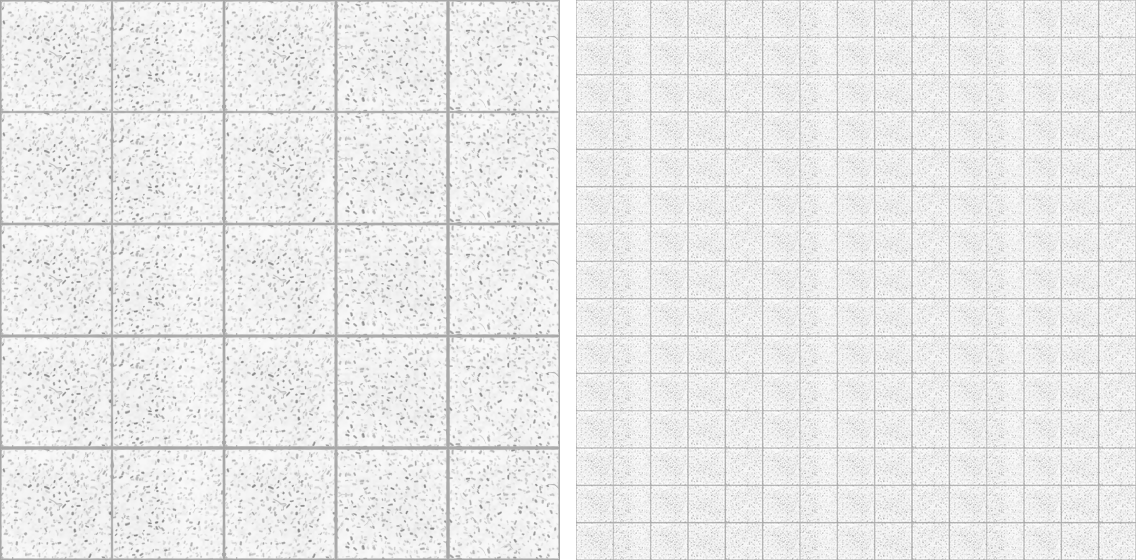
Left: one tile. Right: repeated 3 by 3.
This texture is drawn by a WebGL 2 fragment shader. Its source:

```glsl
#version 300 es
precision highp float;
precision highp int;

uniform vec2 u_resolution;
out vec4 fragColor;

// Integer hash giving three values from 0 to 1
vec3 hash3(uvec3 v) {
    v = v * 1664525u + 1013904223u;
    v += v.yzx * v.zxy;
    v ^= v >> 16u;
    v += v.yzx * v.zxy;
    return vec3(v >> 8u) / 16777216.0;
}

// Whole number wrapped into a period; the half step guards against rounding
vec2 wrapCell(vec2 cell, vec2 period) {
    return floor(mod(cell + 0.5, period));
}

// Hash of a lattice cell; rows of tiles repeat, and column 2 reuses column 0
vec3 cellHash(vec2 cell, float perTile, uint seed) {
    cell = wrapCell(cell, vec2(5.0, 1.0) * perTile);
    if (floor((cell.x + 0.5) / perTile) == 2.0) cell.x -= 2.0 * perTile;
    return hash3(uvec3(uvec2(cell), seed));
}

// Smooth value noise that wraps around the canvas
float wrapNoise(vec2 p, float perTile, uint seed) {
    p *= perTile;
    vec2 i = floor(p), f = fract(p);
    f = f * f * (3.0 - 2.0 * f);
    float low = mix(cellHash(i, perTile, seed).x, cellHash(i + vec2(1, 0), perTile, seed).x, f.x);
    float high = mix(cellHash(i + vec2(0, 1), perTile, seed).x, cellHash(i + 1.0, perTile, seed).x, f.x);
    return mix(low, high, f.y);
}

float capsule(vec2 p, vec2 halfAxis) {
    float t = clamp(dot(p, halfAxis) / dot(halfAxis, halfAxis), -1.0, 1.0);
    return length(p - halfAxis * t);
}

// Darkness of scattered pits, one candidate per cell
float pits(vec2 p, float perTile, float chance, float reach, float radius, float soft, uint seed) {
    p *= perTile;
    soft *= perTile;
    vec2 home = floor(p);
    float dark = 0.0;
    for (int y = -1; y <= 1; y++) {
        for (int x = -1; x <= 1; x++) {
            vec2 cell = home + vec2(x, y);
            vec3 place = cellHash(cell, perTile, seed);
            vec3 look = cellHash(cell, perTile, seed + 1u);
            if (place.z > chance) continue;
            // Pits lean to the right, in the last two columns to the left
            float lean = mod(cell.x + 0.5, 5.0 * perTile) > 3.0 * perTile ? -0.7 : 0.8;
            float angle = lean + (look.x - 0.5) * 3.14 * (0.4 + 0.6 * look.y);
            vec2 halfAxis = vec2(cos(angle), sin(angle)) * reach * mix(0.15, 1.0, look.y);
            float d = capsule(p - cell - 0.5 - (place.xy - 0.5) * 0.75, halfAxis);
            float size = radius * mix(0.75, 1.2, fract(look.z * 7.0));
            float cover = 1.0 - smoothstep(size - soft, size + soft, d);
            dark = max(dark, cover * mix(0.1, 0.4, look.z * look.z));
        }
    }
    return dark;
}

void main() {
    vec2 p = gl_FragCoord.xy / u_resolution * 5.0;
    float pixel = 5.0 / min(u_resolution.x, u_resolution.y);
    float soft = max(0.0075, 0.7 * pixel);

    // Bend the pits a little so that none is perfectly straight
    vec2 bend = vec2(wrapNoise(p, 20.0, 11u), wrapNoise(p, 20.0, 12u)) - 0.5;
    vec2 q = p + bend * 0.016;

    // Pale board with a fine mottle and soft, broad clouds
    float cloud = wrapNoise(p, 3.0, 23u);
    float shade = 0.985 - 0.03 * cloud;
    shade -= 0.055 * wrapNoise(p, 44.0, 21u) * wrapNoise(p, 17.0, 22u);

    // Main pits, small specks and a few long fissures
    float dark = pits(q, 16.0, 0.82, 0.19, 0.135, soft, 31u);
    dark = max(dark, 0.6 * pits(q, 23.0, 0.42, 0.2, 0.15, soft, 41u));
    dark = max(dark, 0.8 * pits(q + bend * 0.04, 5.0, 0.2, 0.26, 0.026, soft, 51u));
    shade -= dark * (0.8 + 0.4 * cloud);

    // Joints widen to the right and downward, with small chips on their edges
    vec2 line = round(p);
    vec2 order = wrapCell(vec2(line.x, 5.0 - line.y), vec2(5.0));
    vec2 halfWidth = mix(0.0072 + 0.0021 * order, vec2(0.014), equal(order, vec2(0.0)));
    float chip = 0.01 * smoothstep(0.78, 0.97, wrapNoise(p, 19.0, 61u));
    float rough = 0.003 * (wrapNoise(p, 31.0, 62u) - 0.5);
    vec2 edge = abs(p - line) - halfWidth - chip - rough;
    float joint = 1.0 - smoothstep(-soft, soft, min(edge.x, edge.y));
    shade = mix(shade, 0.645 + 0.03 * wrapNoise(p, 12.0, 63u), joint);

    fragColor = vec4(vec3(shade), 1.0);
}
```
